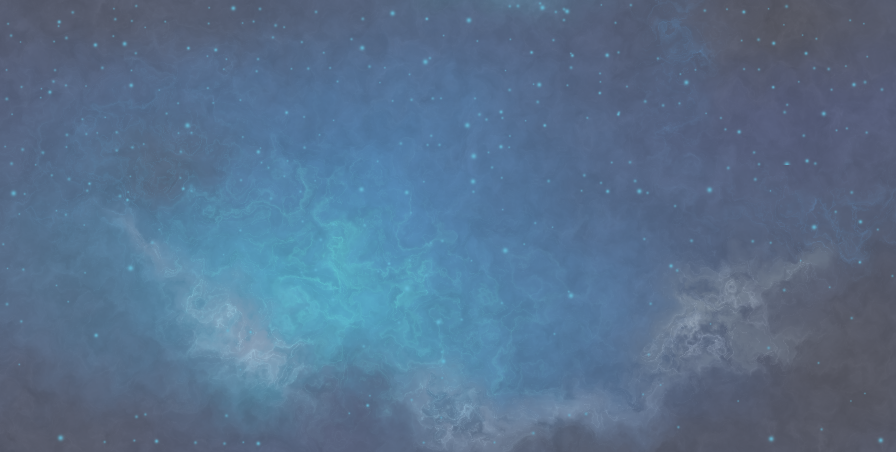
Reproduce this background procedurally as a Shadertoy shader.

```glsl
// Draws a hazy blue nebula with pale torn clouds, fine filaments and scattered stars.

const vec2 FRAME = vec2(1.984, 1.0);
const vec3 SLATE = vec3(0.335, 0.370, 0.475);
const vec3 CHARCOAL = vec3(0.335, 0.342, 0.385);
const vec3 INDIGO = vec3(0.335, 0.370, 0.510);
const vec3 AZURE = vec3(0.320, 0.510, 0.690);
const vec3 CYAN = vec3(0.330, 0.660, 0.775);
const vec3 AQUA = vec3(0.360, 0.800, 0.800);
const vec3 TEAL = vec3(0.345, 0.480, 0.580);
const vec3 MIST = vec3(0.540, 0.610, 0.700);
const vec3 ASH = vec3(0.480, 0.530, 0.580);

float hash(vec2 p) {
    vec3 q = fract(vec3(p.xyx) * 0.1031);
    q += dot(q, q.yzx + 33.33);
    return fract((q.x + q.y) * q.z);
}

float noise(vec2 p) {
    vec2 i = floor(p), f = fract(p);
    f = f * f * (3.0 - 2.0 * f);
    float low = mix(hash(i), hash(i + vec2(1, 0)), f.x);
    float high = mix(hash(i + vec2(0, 1)), hash(i + vec2(1, 1)), f.x);
    return mix(low, high, f.y);
}

float fbm(vec2 p) {
    float sum = 0.0, gain = 0.46;
    for (int i = 0; i < 5; i++) {
        sum += gain * noise(p);
        p = mat2(1.6, 1.2, -1.2, 1.6) * p + 17.3;
        gain *= 0.56;
    }
    return sum;
}

// Thin bright creases where the noise crosses its middle value.
float filaments(vec2 p) {
    float sum = 0.0, gain = 0.7;
    for (int i = 0; i < 4; i++) {
        float presence = smoothstep(0.3, 0.8, noise(p * 0.6 + 51.0));
        sum += gain * presence * pow(1.0 - abs(2.0 * noise(p) - 1.0), 7.0);
        p = mat2(1.5, 1.1, -1.1, 1.5) * p + 9.1;
        gain *= 0.8;
    }
    return sum;
}

// Soft ellipse, turned by angle in radians.
float glow(vec2 p, vec2 center, vec2 radii, float angle) {
    float c = cos(angle), s = sin(angle);
    vec2 d = mat2(c, -s, s, c) * (p - center) / radii;
    return exp(-dot(d, d));
}

// One jittered star per occupied grid cell.
float stars(vec2 p, float cells, float density, float radius) {
    vec2 id = floor(p * cells);
    vec2 jitter = 0.2 + 0.6 * vec2(hash(id + 41.7), hash(id + 83.1));
    float d = length(p - (id + jitter) / cells);
    float size = radius * mix(0.6, 1.2, hash(id + 12.9));
    return step(hash(id + cells), density) * exp(-d * d / (size * size));
}

vec3 skyColor(vec2 p) {
    vec3 c = SLATE;
    c = mix(c, TEAL, 0.65 * glow(p, vec2(0.20, 0.40), vec2(0.32, 0.24), 0.0));
    c = mix(c, AZURE, 0.92 * glow(p, vec2(0.84, 0.54), vec2(0.53, 0.38), -0.25));
    c = mix(c, AZURE, 0.40 * glow(p, vec2(1.22, 0.28), vec2(0.34, 0.20), 0.0));
    c = mix(c, CYAN, 0.85 * glow(p, vec2(0.72, 0.33), vec2(0.38, 0.20), -0.25));
    c = mix(c, CYAN, 0.55 * glow(p, vec2(0.58, 0.15), vec2(0.09, 0.09), 0.0));
    c = mix(c, TEAL, 0.75 * glow(p, vec2(1.12, 1.02), vec2(0.22, 0.06), 0.0));
    c = mix(c, INDIGO, 0.60 * glow(p, vec2(1.80, 0.74), vec2(0.28, 0.14), 0.2));
    c = mix(c, CHARCOAL, 0.95 * glow(p, vec2(1.92, 0.16), vec2(0.30, 0.36), 0.0));
    c = mix(c, CHARCOAL, 0.95 * glow(p, vec2(1.74, 0.97), vec2(0.27, 0.17), 0.0));
    c = mix(c, CHARCOAL, 0.60 * glow(p, vec2(0.25, 1.00), vec2(0.50, 0.14), 0.0));
    c = mix(c, CHARCOAL, 0.50 * glow(p, vec2(0.37, 0.65), vec2(0.13, 0.08), 0.4));
    c = mix(c, CHARCOAL, 0.70 * glow(p, vec2(0.12, 0.02), vec2(0.38, 0.16), 0.0));
    c = mix(c, SLATE, 0.85 * glow(p, vec2(0.77, 0.06), vec2(0.17, 0.11), 0.0));
    return mix(c, CHARCOAL, 0.65 * glow(p, vec2(1.42, 0.00), vec2(0.45, 0.08), 0.0));
}

void mainImage(out vec4 fragColor, in vec2 fragCoord) {
    vec2 p = fragCoord / iResolution.xy * FRAME;
    vec2 warp = vec2(fbm(p * 5.0 + 3.0), fbm(p * 5.0 + 31.0)) - 0.49;
    vec2 curl = vec2(fbm(p * 19.0 + 7.0), fbm(p * 19.0 + 57.0)) - 0.49;
    vec2 q = p + 0.13 * warp + 0.07 * curl;
    float billow = fbm(p * 9.0 + 2.0 * warp + curl);
    float grain = fbm(p * 38.0 + 2.0 * curl) - 0.49;
    float crease = filaments(p * 15.0 + 2.5 * warp + 1.5 * curl);
    vec3 color = skyColor(q) * (0.93 + 0.12 * billow + 0.13 * grain);

    // Pale cloud banks along the lower arc
    float mist = glow(q, vec2(0.54, 0.26), vec2(0.15, 0.065), -0.75);
    mist += 0.6 * glow(q, vec2(0.33, 0.46), vec2(0.09, 0.035), -0.6);
    mist += 0.8 * glow(q, vec2(1.01, 0.10), vec2(0.12, 0.07), -0.7);
    mist += 0.5 * glow(q, vec2(1.26, 0.10), vec2(0.24, 0.05), 0.2);
    float ash = glow(q, vec2(1.56, 0.28), vec2(0.13, 0.09), 0.6);
    ash += 0.7 * glow(q, vec2(1.73, 0.39), vec2(0.10, 0.03), 0.6);
    ash += 0.5 * glow(q, vec2(1.70, 0.21), vec2(0.12, 0.05), 0.2);
    float tear = smoothstep(0.30, 0.66, billow + 0.5 * grain);
    color = mix(color, MIST, clamp(mist * (0.22 + 0.62 * tear), 0.0, 0.85));
    color = mix(color, ASH, clamp(ash * (0.12 + 0.65 * tear), 0.0, 0.80));

    // Luminous threads
    float aquaArea = glow(q, vec2(0.74, 0.40), vec2(0.42, 0.20), -0.35);
    float blueArea = 0.7 * glow(q, vec2(1.50, 0.86), vec2(0.06, 0.18), 0.0)
        + 0.6 * glow(q, vec2(0.30, 0.62), vec2(0.28, 0.17), 0.5)
        + 0.7 * glow(q, vec2(1.82, 0.50), vec2(0.24, 0.10), 0.0);
    color = mix(color, AQUA, min(0.50 * aquaArea * crease, 0.7));
    color = mix(color, AZURE, clamp(blueArea * (0.15 + 0.7 * crease), 0.0, 0.7));
    color += crease * (0.02 + 0.15 * min(mist + ash, 1.0));

    // Stars, denser toward the top
    float rise = smoothstep(0.0, 0.9, p.y);
    float light = 0.85 * stars(p, 13.0, 0.06 + 0.24 * rise, 0.0048);
    light += 0.55 * stars(p + 5.0, 29.0, 0.07 + 0.18 * rise, 0.0030);
    color = mix(color, vec3(0.40, 0.74, 0.85), min(light, 0.85));
    fragColor = vec4(color, 1.0);
}
```
